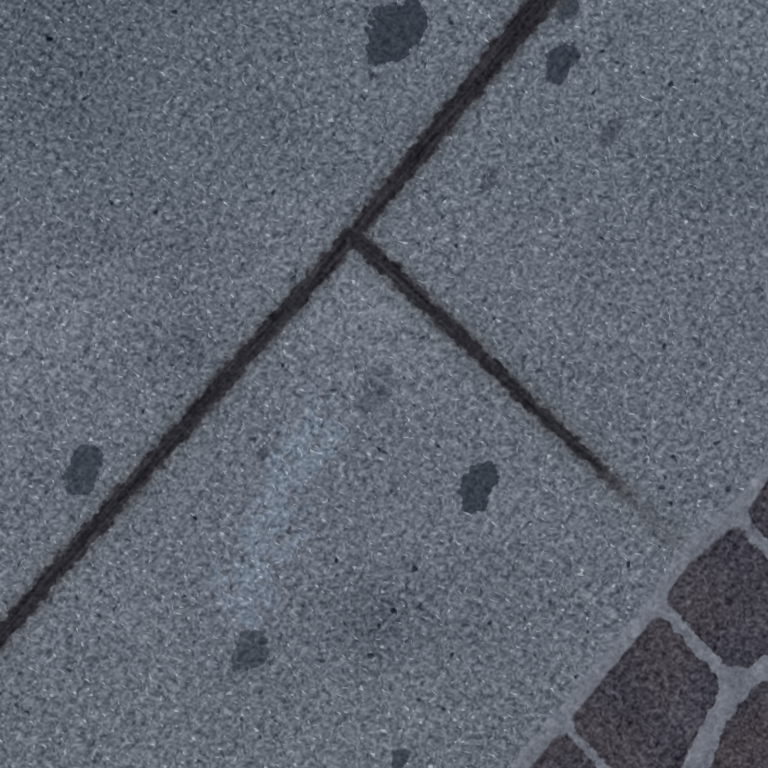
This texture is drawn by a Shadertoy shader. Its source:

```glsl
const vec3 SLAB_COLOR   = vec3(0.392, 0.420, 0.462);
const vec3 JOINT_COLOR  = vec3(0.175, 0.175, 0.198);
const vec3 DIRT_COLOR   = vec3(0.270, 0.262, 0.272);
const vec3 STAIN_COLOR  = vec3(0.205, 0.228, 0.268);
const vec3 CHALK_COLOR  = vec3(0.480, 0.535, 0.610);
const vec3 MORTAR_COLOR = vec3(0.445, 0.465, 0.510);
const vec3 STONE_COLOR  = vec3(0.262, 0.252, 0.285);
const vec2 JOINT_TOP    = vec2(0.722, 1.020);
const vec2 JOINT_FORK   = vec2(0.460, 0.694);
const vec2 JOINT_LEFT   = vec2(-0.020, 0.150);
const vec2 JOINT_END    = vec2(0.880, 0.296);
const float GRAIN_SCALE    = 112.0;
const float GRAIN_CONTRAST = 0.185;
const float EDGE_ROUGHNESS = 0.0085;
const float MORTAR_HALF    = 0.011;

// Centre, radius, strength
const vec4 STAINS[11] = vec4[11](
    vec4(0.514, 0.957, 0.040, 0.90), vec4(0.729, 0.918, 0.024, 0.90),
    vec4(0.794, 0.827, 0.015, 0.55), vec4(0.623, 0.366, 0.030, 0.90),
    vec4(0.107, 0.384, 0.029, 0.80), vec4(0.327, 0.154, 0.030, 0.65),
    vec4(0.521, 0.010, 0.012, 0.80), vec4(0.489, 0.490, 0.028, 0.30),
    vec4(0.343, 0.408, 0.010, 0.55), vec4(0.638, 0.766, 0.013, 0.40),
    vec4(0.740, 0.990, 0.016, 0.75));

// Centre, radius, brightness change
const vec4 BLOTCHES[8] = vec4[8](
    vec4(0.495, 0.186, 0.060, -0.065), vec4(0.247, 0.550, 0.035, -0.050),
    vec4(0.790, 0.660, 0.045, -0.040), vec4(0.940, 0.780, 0.110, -0.030),
    vec4(0.470, 0.610, 0.100,  0.040), vec4(0.040, 0.570, 0.130,  0.035),
    vec4(0.100, 1.000, 0.300, -0.050), vec4(0.130, 0.690, 0.025, -0.045));

// Mortar between cobbles: start, end
const vec4 SEAMS[5] = vec4[5](
    vec4(0.964, 0.323, 1.010, 0.270), vec4(0.859, 0.212, 0.957, 0.108),
    vec4(0.957, 0.108, 1.020, 0.141), vec4(0.957, 0.108, 0.898, -0.010),
    vec4(0.729, 0.060, 0.797, -0.010));
const float SEAM_HALF[5] = float[5](0.007, 0.009, 0.015, 0.015, 0.006);

vec2 gradientAt(vec2 cell) {
    vec3 h = fract(cell.xyx * vec3(0.1031, 0.1030, 0.0973));
    h += dot(h, h.yzx + 33.33);
    return fract((h.xx + h.yz) * h.zy) * 2.0 - 1.0;
}

float gradientNoise(vec2 p) {
    vec2 i = floor(p), f = fract(p);
    vec2 u = f * f * f * (f * (f * 6.0 - 15.0) + 10.0);
    vec2 e = vec2(0.0, 1.0);
    return mix(mix(dot(gradientAt(i), f), dot(gradientAt(i + e.yx), f - e.yx), u.x),
               mix(dot(gradientAt(i + e.xy), f - e.xy), dot(gradientAt(i + e.yy), f - e.yy), u.x), u.y);
}

float fbm(vec2 p) {
    float sum = 0.0, amp = 1.0;
    for (int i = 0; i < 4; i++) {
        sum += amp * gradientNoise(p);
        p = mat2(1.6, 1.2, -1.2, 1.6) * p + 17.3;
        amp *= 0.5;
    }
    return sum;
}

// x: distance to the segment, y: position along it
vec2 segment(vec2 p, vec2 a, vec2 b) {
    float t = clamp(dot(p - a, b - a) / dot(b - a, b - a), 0.0, 1.0);
    return vec2(length(p - mix(a, b, t)), t);
}

float smoothMin(float a, float b, float k) {
    float h = max(k - abs(a - b), 0.0) / k;
    return min(a, b) - 0.25 * h * h * k;
}

float cover(float d, float soft) { return 1.0 - smoothstep(-soft, soft, d); }

void mainImage(out vec4 fragColor, in vec2 fragCoord) {
    vec2 p = fragCoord / iResolution.y;
    float soft = max(0.0015, 1.0 / iResolution.y);
    float rough = fbm(p * 38.0);
    float ragged = EDGE_ROUGHNESS * fbm(p * 62.0 + 3.0);

    // Turned and bent grain coordinates hide the noise lattice
    vec2 g = mat2(0.80, 0.60, -0.60, 0.80) * p + 0.004 * rough;
    float grain = gradientNoise(g * GRAIN_SCALE) + 0.95 * gradientNoise(g.yx * GRAIN_SCALE * 1.83 + 40.0);

    // Slab: broad tone, blotches, grain, flakes and grit
    vec3 color = SLAB_COLOR + 0.028 * fbm(p * 7.0) + 0.045 * rough;
    color += vec3(0.012, 0.0, -0.004) * (0.5 - p.y);
    for (int i = 0; i < 8; i++) {
        vec2 q = (p - BLOTCHES[i].xy) / BLOTCHES[i].z;
        color += BLOTCHES[i].w * exp(-dot(q, q)) * (1.0 + 0.9 * rough);
    }
    float chalk = segment(p, vec2(0.405, 0.440), vec2(0.315, 0.220)).x;
    color = mix(color, CHALK_COLOR, 0.55 * cover(chalk - 0.024 + 0.075 * rough, 0.022));
    color += GRAIN_CONTRAST * grain;
    color += 0.19 * smoothstep(0.22, 0.55, gradientNoise(g * vec2(120.0, 185.0) + 9.0));
    color -= 0.18 * smoothstep(0.30, 0.58, gradientNoise(g * 82.0 + 70.0));

    // Dark slanted stains
    for (int i = 0; i < 11; i++) {
        vec2 q = mat2(0.86, 0.51, -0.51, 0.86) * (p - STAINS[i].xy);
        float r = STAINS[i].z;
        float d = length(q * vec2(1.35, 0.8)) - r + r * 0.75 * fbm(p * 30.0 + float(i)) + 0.5 * ragged;
        color = mix(color, STAIN_COLOR + 0.08 * grain, STAINS[i].w * cover(d, 0.003));
    }

    // Slab joints with dirty shoulders
    vec2 upper = segment(p, JOINT_FORK, JOINT_TOP);
    vec2 lower = segment(p, JOINT_FORK, JOINT_LEFT);
    vec2 branch = segment(p, JOINT_FORK, JOINT_END);
    float mainD = min(upper.x - mix(0.0105, 0.017, upper.y), lower.x - 0.0115) + ragged;
    float branchD = branch.x - mix(0.0115, 0.006, branch.y) + ragged;
    float fade = 1.0 - smoothstep(0.68, 0.94, branch.y);
    float dirt = max(exp(-max(mainD, 0.0) * 150.0), exp(-max(branchD, 0.0) * 120.0) * mix(0.45, 1.0, fade));
    color = mix(color, DIRT_COLOR + 0.08 * grain, 0.6 * dirt);
    vec2 axis = normalize(JOINT_TOP - JOINT_LEFT);
    vec2 side2 = vec2(-axis.y, axis.x);
    float along = dot(p, axis), across = dot(p, side2);
    float mainStreak = gradientNoise(vec2(along * 14.0, across * 190.0));
    float branchStreak = gradientNoise(vec2(across * 14.0, along * 190.0) + 30.0);
    float core = 0.03 * smoothstep(0.0, 0.012, -mainD);
    vec3 joint = JOINT_COLOR - core + 0.13 * mainStreak + 0.07 * grain;
    color = mix(color, joint, 0.94 * cover(mainD, 0.003));
    vec3 branchColor = JOINT_COLOR - 0.02 + 0.11 * branchStreak + 0.07 * grain;
    color = mix(color, branchColor, 0.92 * fade * cover(branchD, 0.003));

    // Cobbles beyond the slab border
    float bend = 0.011 * sin((p.x - 0.85) * 39.0) * smoothstep(0.80, 0.88, p.x);
    float side = (p.y - 1.23 * (p.x - 0.677) - bend) / 1.585 + 0.6 * ragged;
    vec3 stone = STONE_COLOR + 0.055 * fbm(p * 14.0) + 0.15 * grain;
    stone += vec3(0.035, 0.010, -0.010) * gradientNoise(p * 9.0 + 5.0);
    color = mix(color, stone, cover(side, soft));

    // Mortar bed, rounded where seams meet
    float mortarD = abs(side) - MORTAR_HALF + 0.3 * ragged;
    for (int i = 0; i < 5; i++) {
        float d = segment(p, SEAMS[i].xy, SEAMS[i].zw).x - SEAM_HALF[i];
        mortarD = smoothMin(mortarD, d + ragged + 0.004 * gradientNoise(p * 22.0), 0.018);
    }
    color *= 1.0 - 0.2 * exp(-max(mortarD, 0.0) * 180.0) * cover(side, soft);
    vec3 mortar = MORTAR_COLOR + 0.09 * rough + 0.08 * grain;
    color = mix(color, mortar, 0.88 * cover(mortarD, 0.0028));

    fragColor = vec4(clamp(color, 0.0, 1.0), 1.0);
}
```
